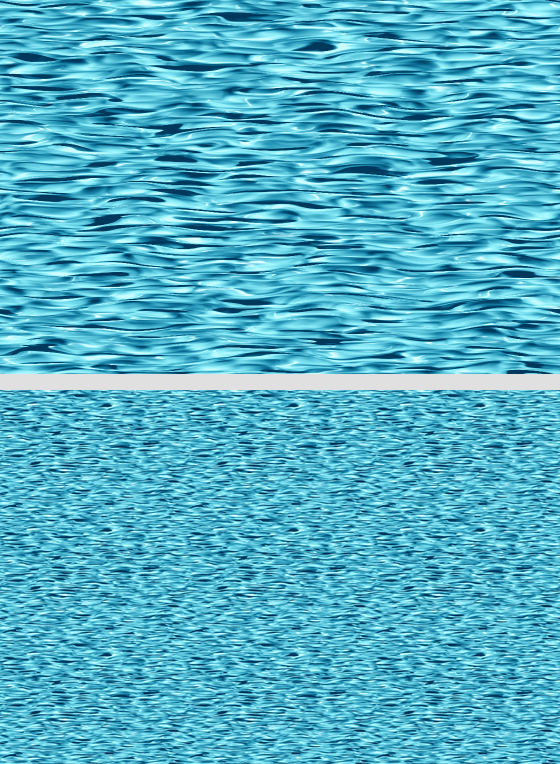
Top, the tile; bottom, the same tile 3 across and 3 down.
This texture is drawn by a Shadertoy shader. Its source:

```glsl
// Sunlit pool water: long flat ripples with dark troughs, pale rims and thin glints.
// Layers of wrapping gradient noise, folded by domain warping, give a tone that is
// turned into an area rank and coloured by a ramp whose stops follow the colour shares.

const vec2 BEND_CELLS   = vec2( 6.0,  11.0);   // noise cells across the canvas, whole numbers
const vec2 SWELL_CELLS  = vec2(11.0,  66.0);
const vec2 SWAY_CELLS   = vec2(11.0,  40.0);
const vec2 CHOP_CELLS   = vec2(14.0,  86.0);
const vec2 RIPPLE_CELLS = vec2(24.0, 132.0);
const vec2 FACET_CELLS  = vec2(13.0,  74.0);
const vec2 TROUGH_CELLS = vec2( 8.0,  80.0);
const vec2 GLINT_CELLS  = vec2(11.0,  64.0);
const vec2 PATCH_CELLS  = vec2(13.0,  38.0);

const float BEND = 0.0045;         // slow tilt of the ripples
const vec2  FOLD = vec2(0.011, 0.0034);
const float TROUGH_FOLD = 0.7;     // troughs fold less, so they stay slim
const float TROUGH_DEPTH = 2.1;
const float RIM_OFFSET = 0.0052;
const float RIM_LIGHT = 0.85;
const float FACET_STEP = 0.30;
const float GLINT_WIDTH = 0.30;
const float TONE_BIAS = 0.10;
const float NOISE_GAIN = 4.6;      // brings the noise to unit deviation
const int   SAMPLES = 2;           // per axis, for smooth edges

const vec3 ABYSS = vec3(0.00, 0.22, 0.36);
const vec3 DEEP  = vec3(0.04, 0.42, 0.57);
const vec3 TEAL  = vec3(0.15, 0.59, 0.72);
const vec3 POOL  = vec3(0.30, 0.72, 0.82);
const vec3 AQUA  = vec3(0.44, 0.85, 0.92);
const vec3 PALE  = vec3(0.61, 0.96, 0.99);
const vec3 SHINE = vec3(0.93, 1.00, 1.00);

float hash(vec2 p) {
    vec3 q = fract(p.xyx * vec3(0.1031, 0.1030, 0.0973));
    q += dot(q, q.yzx + 33.33);
    return fract((q.x + q.y) * q.z);
}

// Slope of one lattice corner, wrapped to the cell count, dotted with the offset
float corner(vec2 cell, vec2 offset, vec2 cells, float seed) {
    float angle = 6.28319 * hash(mod(cell, cells) + seed * vec2(37.0, 91.0));
    return dot(vec2(cos(angle), sin(angle)), offset);
}

float noise(vec2 uv, vec2 cells, float seed) {
    vec2 p = uv * cells, cell = floor(p), f = p - cell;
    vec2 w = f * f * f * (f * (f * 6.0 - 15.0) + 10.0);
    vec2 e = vec2(1.0, 0.0);
    float low  = mix(corner(cell, f, cells, seed),
                     corner(cell + e.xy, f - e.xy, cells, seed), w.x);
    float high = mix(corner(cell + e.yx, f - e.yx, cells, seed),
                     corner(cell + e.xx, f - e.xx, cells, seed), w.x);
    return NOISE_GAIN * mix(low, high, w.y);
}

float trough(vec2 uv) {
    return smoothstep(1.0, 1.4, noise(uv, TROUGH_CELLS, 6.0));
}

float span(float from, float to, float x) {
    return clamp((x - from) / (to - from), 0.0, 1.0);
}

// Stops lie at the middle of each colour's share of the area
vec3 waterRamp(float rank) {
    vec3 c = mix(ABYSS, DEEP, span(0.04, 0.13, rank));
    c = mix(c, TEAL, span(0.13, 0.285, rank));
    c = mix(c, POOL, span(0.285, 0.51, rank));
    c = mix(c, AQUA, span(0.51, 0.745, rank));
    return mix(c, PALE, span(0.745, 0.93, rank));
}

vec3 water(vec2 uv) {
    // Bend the rows, then fold the surface over itself
    uv.y += BEND * noise(uv, BEND_CELLS, 1.0);
    float swell = noise(uv, SWELL_CELLS, 2.0);
    float sway = noise(uv, SWAY_CELLS, 3.0);
    vec2 fold = FOLD * vec2(sway, swell);
    vec2 folded = uv + fold;

    // Broad faces, fine ripples and crisp facet edges
    float chop = noise(folded, CHOP_CELLS, 4.0);
    float ripple = noise(folded + vec2(0.008, 0.0015) * chop, RIPPLE_CELLS, 5.0);
    float facet = noise(folded + vec2(0.006, 0.0015) * chop, FACET_CELLS, 9.0);
    float tone = TONE_BIAS + 0.30 * swell + 0.46 * chop + 0.44 * ripple
               + FACET_STEP * (2.0 * smoothstep(-0.3, 0.3, facet) - 1.0);

    // Dark troughs with a light rim beneath
    vec2 bed = uv + fold * vec2(1.0, TROUGH_FOLD);
    float dark = trough(bed);
    float rim = trough(bed + vec2(0.0, RIM_OFFSET)) * (1.0 - dark);
    tone += RIM_LIGHT * rim - TROUGH_DEPTH * dark;

    // Thin curling glints, in patches on the lighter faces
    float line = abs(noise(folded + vec2(0.010, 0.0015) * chop, GLINT_CELLS, 7.0));
    float lit = smoothstep(0.0, 0.8, noise(uv, PATCH_CELLS, 8.0));
    float glint = (1.0 - smoothstep(0.0, GLINT_WIDTH, line)) * lit
                * smoothstep(-0.6, 0.5, tone);
    tone += 0.9 * glint;

    float rank = 1.0 / (1.0 + exp(-1.7 * tone));
    float sheen = max(0.9 * glint, 0.6 * smoothstep(0.92, 0.98, rank));
    return mix(waterRamp(rank), SHINE, sheen);
}

void mainImage(out vec4 fragColor, in vec2 fragCoord) {
    vec3 sum = vec3(0.0);
    for (int j = 0; j < SAMPLES; j++)
        for (int i = 0; i < SAMPLES; i++) {
            vec2 shift = (vec2(i, j) + 0.5) / float(SAMPLES) - 0.5;
            sum += water((fragCoord + shift) / iResolution.xy);
        }
    fragColor = vec4(sum / float(SAMPLES * SAMPLES), 1.0);
}
```
